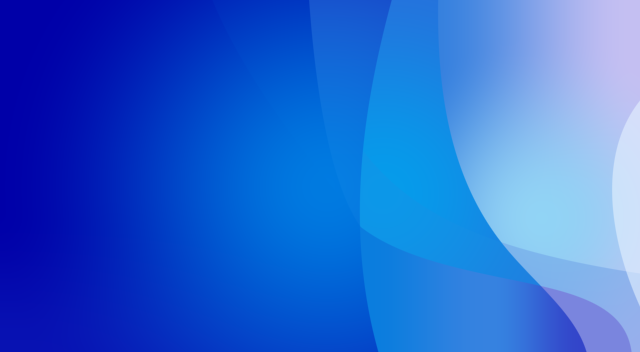
Reproduce this background procedurally as a WebGL 1 fragment shader.

```glsl
precision highp float;
// Abstract blue backdrop: a soft azure glow on navy at the left, overlapped by
// translucent curved sheets that pale to lilac at the right. Every sheet edge is
// a cubic Bezier falling from top to bottom, turned into a signed distance.

uniform vec2 u_resolution;

const float ASPECT = 1.82;

vec2 bezier(vec2 a, vec2 b, vec2 c, vec2 d, float t) {
    float s = 1.0 - t;
    return s*s*s*a + 3.0*s*s*t*b + 3.0*s*t*t*c + t*t*t*d;
}

vec2 bezierTangent(vec2 a, vec2 b, vec2 c, vec2 d, float t) {
    float s = 1.0 - t;
    return s*s*(b - a) + 2.0*s*t*(c - b) + t*t*(d - c);
}

// Signed distance to a descending curve, positive on its right or upper side.
float curveSide(vec2 p, vec2 a, vec2 b, vec2 c, vec2 d) {
    float low = 0.0;
    float high = 1.0;
    for (int i = 0; i < 16; i++) {
        float mid = 0.5*(low + high);
        if (bezier(a, b, c, d, mid).y > p.y) low = mid;
        else high = mid;
    }
    float t = 0.5*(low + high);
    vec2 tangent = bezierTangent(a, b, c, d, t);
    vec2 normal = normalize(vec2(-tangent.y, tangent.x));
    return dot(p - bezier(a, b, c, d, t), normal);
}

// Antialiased coverage of the positive side of an edge.
float cover(float side, float pixel) {
    return smoothstep(-pixel, pixel, side);
}

// Soft round light, one at its centre and zero at the radius.
float glow(vec2 p, vec2 centre, float radius) {
    return 1.0 - smoothstep(0.0, radius, length(p - centre));
}

// Long S-shaped sweep from the top centre to the lower right corner.
float sweepSide(vec2 p) {
    vec2 knee = vec2(1.026, 0.355);
    vec2 bend = vec2(1.540, 0.187);
    if (p.y > knee.y)
        return curveSide(p, vec2(0.879, 1.0), vec2(0.896, 0.763), vec2(0.936, 0.479), knee);
    if (p.y > bend.y)
        return curveSide(p, knee, vec2(1.161, 0.251), vec2(1.386, 0.223), bend);
    return curveSide(p, bend, vec2(1.694, 0.152), vec2(1.782, 0.104), vec2(1.796, 0.0));
}

// Left edge of the pale sheet.
float paleSide(vec2 p) {
    vec2 joint = vec2(1.434, 0.301);
    if (p.y > joint.y)
        return curveSide(p, vec2(1.246, 1.0), vec2(1.242, 0.739), vec2(1.280, 0.491), joint);
    return curveSide(p, joint, vec2(1.521, 0.194), vec2(1.635, 0.111), vec2(1.668, 0.0));
}

vec3 deepBlue(vec2 p) {
    vec3 navy = mix(vec3(0.03, 0.07, 0.70), vec3(0.0, 0.0, 0.66), smoothstep(0.0, 0.4, p.y));
    return mix(navy, vec3(0.0, 0.48, 0.88), glow(p, vec2(0.93, 0.47), 0.95));
}

vec3 cyanSheet(vec2 p, float aboveSweep, float aboveArc) {
    vec3 upper = mix(vec3(0.15, 0.44, 0.86), vec3(0.02, 0.61, 0.92), glow(p, vec2(1.09, 0.45), 0.68));
    upper = mix(upper, vec3(0.10, 0.56, 0.89), 0.35*(1.0 - aboveArc));
    vec3 lower = mix(vec3(0.04, 0.49, 0.87), vec3(0.21, 0.51, 0.88), smoothstep(1.05, 1.38, p.x));
    lower = mix(lower, vec3(0.20, 0.27, 0.79), smoothstep(1.40, 1.66, p.x));
    return mix(lower, upper, aboveSweep);
}

vec3 paleSheet(vec2 p, float aboveSweep, float aboveArc) {
    vec3 color = mix(vec3(0.20, 0.50, 0.87), vec3(0.77, 0.75, 0.95), smoothstep(1.2, 1.8, p.x));
    color = mix(color, vec3(0.57, 0.83, 0.96), glow(p, vec2(1.54, 0.38), 0.52));
    color = mix(color, vec3(0.42, 0.62, 0.90), 0.5*(1.0 - aboveArc));
    return mix(vec3(0.48, 0.52, 0.87), color, aboveSweep);
}

void main() {
    vec2 p = gl_FragCoord.xy/u_resolution*vec2(ASPECT, 1.0);
    float pixel = 0.8/u_resolution.y;

    // Coverage of each sheet.
    float sweep = cover(sweepSide(p), pixel);
    float pale = cover(paleSide(p), pixel);
    float cyan = cover(curveSide(p, vec2(1.114, 1.0), vec2(1.024, 0.668),
                                 vec2(0.983, 0.332), vec2(1.076, 0.0)), pixel);
    float arc = cover(curveSide(p, vec2(0.900, 0.810), vec2(1.043, 0.467),
                                vec2(1.232, 0.313), vec2(1.820, 0.223)), pixel);
    float petal = cover(curveSide(p, vec2(1.829, 0.725), vec2(1.706, 0.585),
                                  vec2(1.718, 0.348), vec2(1.825, 0.118)), pixel);
    float diagonal = cover(curveSide(p, vec2(0.604, 1.0), vec2(0.711, 0.739),
                                     vec2(0.948, 0.443), vec2(1.291, 0.076)), pixel);

    // Layers from back to front.
    vec3 color = deepBlue(p);
    color = mix(color, vec3(0.0, 0.50, 0.90), 0.06*diagonal);
    float veil = mix(0.05, 0.20, smoothstep(0.5, 1.0, p.y));
    color = mix(color, vec3(0.45, 0.78, 1.0), veil*sweep);
    color = mix(color, cyanSheet(p, sweep, arc), cyan);
    color = mix(color, paleSheet(p, sweep, arc), pale);
    color = mix(color, vec3(0.90, 0.95, 1.0), 0.6*petal);
    gl_FragColor = vec4(color, 1.0);
}
```
